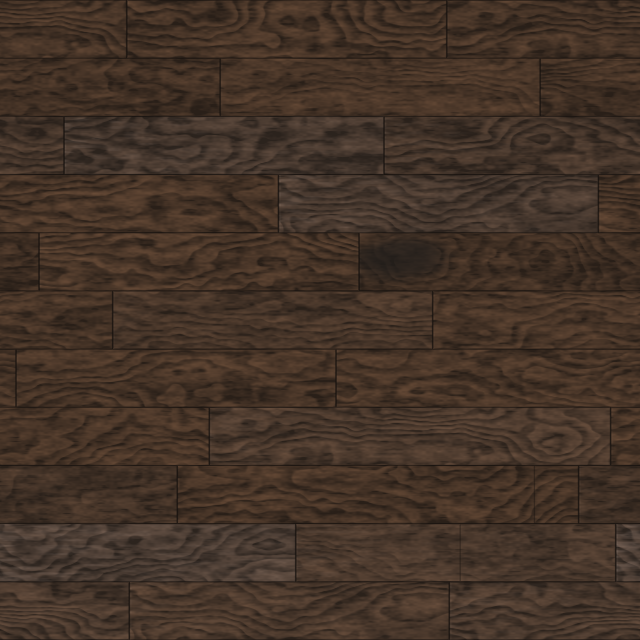
Write a Shadertoy shader that draws this texture.

```glsl
// Dark stained oak floor: eleven rows of staggered planks with ringed grain and worn fibres.

float hash(vec2 p) {
    vec3 q = fract(vec3(p.xyx) * 0.1031);
    q += dot(q, q.yzx + 33.33);
    return fract((q.x + q.y) * q.z);
}

float noise(vec2 p) {
    vec2 cell = floor(p), f = fract(p);
    f = f * f * (3.0 - 2.0 * f);
    return mix(mix(hash(cell), hash(cell + vec2(1, 0)), f.x),
               mix(hash(cell + vec2(0, 1)), hash(cell + vec2(1, 1)), f.x), f.y);
}

float fbm(vec2 p) {
    float sum = 0.0, amplitude = 0.5;
    for (int i = 0; i < 4; i++) {
        sum += amplitude * noise(p);
        p = p * 2.03 + 17.3;
        amplitude *= 0.5;
    }
    return sum;
}

// Soft line of the given half width, at distance d from its centre
float line(float d, float halfWidth) {
    float pixel = 1.0 / iResolution.y;
    return 1.0 - smoothstep(halfWidth - 0.6 * pixel, halfWidth + 0.9 * pixel, abs(d));
}

// Growth rings: contours of a stretched noise field, sharp on one side
float rings(vec2 p, float seed) {
    vec2 q = p + seed;
    float height = 6.5 * noise(vec2(q.x * 5.5, q.y * 1.5))
                 + 1.6 * noise(vec2(q.x * 13.0, q.y * 3.0))
                 + 0.7 * noise(vec2(q.x * 48.0, q.y * 8.0))
                 + 3.0 * p.y;
    float phase = fract(height);
    return smoothstep(0.0, 0.65, phase) * (1.0 - smoothstep(0.78, 1.0, phase));
}

void mainImage(out vec4 fragColor, in vec2 fragCoord) {
    vec2 uv = fragCoord / iResolution.xy;

    // Rows counted from the top; each holds two planks that wrap around the sides
    float firstJoint[11] = float[11](0.198, 0.344, 0.100, 0.435, 0.061, 0.176,
                                     0.025, 0.327, 0.277, 0.462, 0.202);
    float rowPos = (1.0 - uv.y) * 11.0;
    int row = clamp(int(rowPos), 0, 10);
    float across = rowPos - float(row);
    float x = fract(uv.x - firstJoint[row]);
    float split = (row == 7 || row == 8) ? 0.627 : 0.5;
    float second = step(split, x);
    float plankLength = mix(split, 1.0 - split, second);
    float along = x - second * split;
    vec2 p = vec2(along, across);

    // Character of each plank
    vec2 id = vec2(float(row) + 3.0, second * 7.0 + 2.0);
    float seed = floor(hash(id) * 90.0) + 5.0;
    float grey = smoothstep(0.45, 1.0, hash(id + 21.0));
    float shade = hash(id + 47.0) - 0.5;
    float ringStrength = mix(0.25, 0.48, hash(id + 63.0));

    // Grain: rings, long streaks, fine fibres and open pores
    float ring = rings(p, seed);
    float streak = fbm(vec2(along * 9.0, across * 6.0) + seed);
    float fibre = noise(vec2(along * 75.0, across * 25.0) + seed);
    float fleck = noise(vec2(along * 170.0, across * 34.0) + seed * 2.0);
    float pore = smoothstep(0.60, 0.88, noise(vec2(along * 55.0, across * 29.0) + seed * 3.0));
    float tone = 0.48 + ringStrength * (ring - 0.5) + 0.75 * (streak - 0.47)
               + 0.30 * (fibre - 0.5) + 0.22 * (fleck - 0.5)
               - 0.22 * pore * (1.2 - ring) + 0.16 * shade;

    vec3 lightWood = mix(vec3(0.375, 0.272, 0.200), vec3(0.365, 0.297, 0.255), grey);
    vec3 darkWood = mix(vec3(0.160, 0.122, 0.095), vec3(0.172, 0.142, 0.122), grey);
    vec3 color = mix(darkWood, lightWood, clamp(tone, 0.0, 1.15));

    // Pale brushed wear, strongest near one end of the greyer planks
    float brushed = smoothstep(0.50, 0.85, noise(vec2(along * 38.0, across * 21.0) + seed * 4.0));
    float worn = grey * (0.3 + 0.7 * exp(-along * 7.0));
    color += vec3(0.085, 0.078, 0.076) * brushed * worn;

    // One smoky stain beside a joint
    if (row == 4 && second > 0.5) {
        float reach = length((p - vec2(0.065, 0.4)) / vec2(0.085, 0.5));
        float stain = 1.0 - smoothstep(0.3, 1.1, reach + 0.7 * (streak - 0.5));
        color = mix(color, vec3(0.125, 0.115, 0.108), 0.65 * stain);
    }

    // Seams with a faint worn bevel beside each end joint
    float endGap = min(along, plankLength - along);
    float sideGap = min(across, 1.0 - across) / 11.0;
    color += 0.035 * line(along - 0.0025, 0.0008) * fibre * (0.5 + grey);
    float seamFade = 0.55 + 0.35 * noise(vec2(uv.x * 28.0, floor(rowPos + 0.5) * 5.0));
    float seam = max(line(endGap, 0.0009) * 0.8, line(sideGap, 0.0007) * seamFade);
    if (second < 0.5 && row == 8) seam = max(seam, 0.45 * line(along - 0.558, 0.0007));
    if (second < 0.5 && row == 9) seam = max(seam, 0.45 * line(along - 0.257, 0.0007));
    color = mix(color, vec3(0.085, 0.066, 0.054), seam);

    fragColor = vec4(color, 1.0);
}
```
